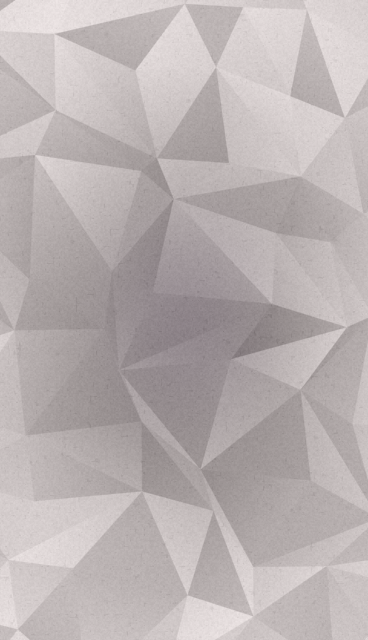
A WebGL 1 fragment shader for this background:

```glsl
precision highp float;

uniform vec2 u_resolution;

float hash(vec2 p) {
  vec3 q = fract(p.xyx * vec3(0.1031, 0.1030, 0.0973));
  q += dot(q, q.yzx + 33.33);
  return fract((q.x + q.y) * q.z);
}

float valueNoise(vec2 p) {
  vec2 i = floor(p), f = fract(p);
  f = f * f * (3.0 - 2.0 * f);
  return mix(mix(hash(i), hash(i + vec2(1.0, 0.0)), f.x),
             mix(hash(i + vec2(0.0, 1.0)), hash(i + 1.0), f.x), f.y);
}

// Jittered grid vertex
vec2 vertex(vec2 cell) {
  vec2 offset = vec2(hash(cell + 17.3), hash(cell + 71.9)) - 0.5;
  return cell + 0.84 * offset;
}

float cross2(vec2 a, vec2 b) {
  return a.x * b.y - a.y * b.x;
}

float edgeDistance(vec2 p, vec2 a, vec2 b) {
  return cross2(b - a, p - a) / max(length(b - a), 0.001);
}

// Antialiased triangle mask, independent of winding
float triangleMask(vec2 p, vec2 a, vec2 b, vec2 c, float pixel) {
  float winding = sign(cross2(b - a, c - a));
  float inside = min(winding * edgeDistance(p, a, b),
                     min(winding * edgeDistance(p, b, c),
                         winding * edgeDistance(p, c, a)));
  return clamp(0.5 + inside / pixel, 0.0, 1.0);
}

// Flat tone plus a gentle slope across the facet
float facetTone(vec2 p, vec2 center, vec2 seed) {
  float angle = 6.2832 * hash(seed + 5.7);
  float slope = dot(p - center, vec2(cos(angle), sin(angle)));
  return hash(seed) - 0.5 + 0.22 * slope;
}

// Irregular triangle mesh: every cell is split along a random diagonal
float facets(vec2 p, float pixel) {
  vec2 home = floor(p);
  float tone = 0.0, weight = 0.0001;
  for (int y = -1; y <= 1; y++) {
    for (int x = -1; x <= 1; x++) {
      vec2 cell = home + vec2(float(x), float(y));
      vec2 a = vertex(cell);
      vec2 b = vertex(cell + vec2(1.0, 0.0));
      vec2 c = vertex(cell + 1.0);
      vec2 d = vertex(cell + vec2(0.0, 1.0));
      if (hash(cell + 43.1) > 0.5) {
        vec2 first = a;
        a = b; b = c; c = d; d = first;
      }
      float lower = triangleMask(p, a, b, c, pixel);
      float upper = triangleMask(p, a, c, d, pixel);
      tone += lower * facetTone(p, (a + b + c) / 3.0, cell + 101.3);
      tone += upper * facetTone(p, (a + c + d) / 3.0, cell + 213.7);
      weight += lower + upper;
    }
  }
  return tone / weight;
}

void main() {
  vec2 p = gl_FragCoord.xy / u_resolution.x;
  vec2 fromCenter = p - 0.5 * u_resolution / u_resolution.x;

  // Dark center opening to pale borders
  float radius = length(fromCenter * vec2(1.0, 0.78));
  float glow = smoothstep(0.0, 0.75, radius);
  float light = 0.575 + 0.23 * glow;

  // Slightly turned facet mesh
  vec2 meshPoint = mat2(0.966, 0.259, -0.259, 0.966) * p * 4.8 + 20.0;
  light += 0.17 * facets(meshPoint, 6.0 / u_resolution.x);

  // Paper grain with sparse dark specks
  light += 0.035 * (valueNoise(p * 240.0) - 0.5);
  light += 0.018 * (hash(floor(p * 294.0)) - 0.5);
  light -= 0.035 * smoothstep(0.84, 0.96, valueNoise(p * 130.0 + 50.0));

  // Warm gray, drifting to violet in the middle
  vec3 color = light + vec3(0.021, -0.009, -0.010);
  color += vec3(0.0, -0.008, 0.014) * (1.0 - smoothstep(0.0, 0.35, radius));
  gl_FragColor = vec4(clamp(color, 0.0, 1.0), 1.0);
}
```
